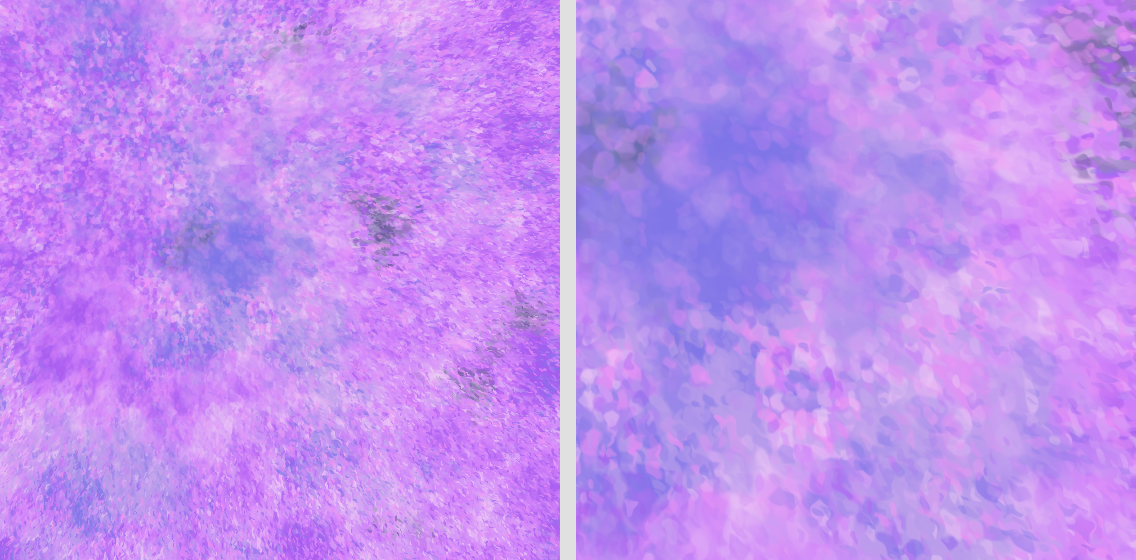
Left, the full canvas; right, a detail of the centre.
Give the GLSL for this background, as a WebGL 1 fragment shader.

```glsl
precision highp float;

uniform vec2 u_resolution;

// Palette
const vec3 PURPLE = vec3(0.66, 0.36, 0.94);
const vec3 ORCHID = vec3(0.82, 0.51, 0.98);
const vec3 LILAC = vec3(0.84, 0.61, 0.97);
const vec3 PALE = vec3(0.93, 0.79, 0.96);
const vec3 PERIWINKLE = vec3(0.50, 0.46, 0.91);
const vec3 MIST = vec3(0.73, 0.62, 0.92);
const vec3 MOSS = vec3(0.43, 0.47, 0.57);
const vec3 PINK = vec3(0.96, 0.58, 0.96);

// Layout and brushwork
const vec2 FOCUS = vec2(0.25, 0.75);   // strokes radiate from here
const float WARP = 0.13;               // raggedness of the colour patches
const float RAGGED = 0.55;             // raggedness of each daub
const float ANGLE_WOBBLE = 1.0;
const float MIN_STRETCH = 1.15;
const float MAX_STRETCH = 2.9;
const float TONE_VARIATION = 1.25;
const float COOL_VARIATION = 1.35;

float hash(vec2 p) {
  vec3 q = fract(p.xyx * 0.1031);
  q += dot(q, q.yzx + 33.33);
  return fract((q.x + q.y) * q.z);
}

vec3 hash3(vec2 p) {
  vec3 q = fract(p.xyx * vec3(0.1031, 0.1030, 0.0973));
  q += dot(q, q.yxz + 33.33);
  return fract((q.xxy + q.yzz) * q.zyx);
}

float noise(vec2 p) {
  vec2 i = floor(p);
  vec2 f = fract(p);
  f = f * f * (3.0 - 2.0 * f);
  return mix(mix(hash(i), hash(i + vec2(1.0, 0.0)), f.x),
             mix(hash(i + vec2(0.0, 1.0)), hash(i + 1.0), f.x), f.y);
}

float fbm(vec2 p) {
  return 0.46 * noise(p) + 0.32 * noise(p * 2.3 + 19.0) + 0.22 * noise(p * 5.1 + 37.0);
}

float blob(vec2 p, vec2 centre, float radius) {
  vec2 d = (p - centre) / radius;
  return exp(-dot(d, d));
}

// Pigment at p; jitter shifts tone, hue and the odd accent.
vec3 pigment(vec2 p, vec3 jitter, float contrast) {
  vec2 q = p + WARP * (vec2(noise(p * 11.0), noise(p * 11.0 + 47.0)) - 0.5);

  float light = blob(q, vec2(0.66, 0.93), 0.13) + 0.5 * blob(q, vec2(0.60, 0.42), 0.12)
              + 0.4 * blob(q, vec2(0.68, 0.25), 0.15);
  float deep = blob(q, vec2(0.18, 0.82), 0.22) + 0.5 * blob(q, vec2(0.08, 0.48), 0.16)
             + 0.6 * blob(q, vec2(0.52, 0.03), 0.15) + 0.8 * smoothstep(0.83, 0.95, q.x);
  float blue = 0.8 * blob(q, vec2(0.28, 0.92), 0.19) + blob(q, vec2(0.45, 0.61), 0.12)
             + 1.2 * blob(q, vec2(0.40, 0.45), 0.12) + 0.9 * blob(q, vec2(0.84, 0.68), 0.08)
             + 0.7 * blob(q, vec2(0.24, 0.14), 0.19);
  float shade = blob(q, vec2(0.70, 0.60), 0.055) + blob(q, vec2(0.92, 0.39), 0.05)
              + blob(q, vec2(0.82, 0.31), 0.05) + 0.7 * blob(q, vec2(0.37, 0.54), 0.045)
              + 0.6 * blob(q, vec2(0.73, 0.08), 0.06) + 0.5 * blob(q, vec2(0.55, 0.94), 0.06);

  float tone = 0.45 + 0.36 * light - 0.22 * deep
             + TONE_VARIATION * (fbm(p * 9.0) - 0.5) + contrast * (jitter.x - 0.5);
  float cool = 0.06 + 0.62 * blue + COOL_VARIATION * (fbm(p * 7.0 + 71.0) - 0.5)
             + 0.8 * contrast * (jitter.y - 0.5);

  vec3 col = mix(PURPLE, ORCHID, smoothstep(0.0, 0.40, tone));
  col = mix(col, LILAC, smoothstep(0.42, 0.66, tone));
  col = mix(col, PALE, smoothstep(0.68, 1.0, tone));
  vec3 cold = mix(PERIWINKLE, MIST, smoothstep(0.05, 0.85, tone));
  col = mix(col, cold, smoothstep(0.12, 0.68, cool));
  col = mix(col, PINK, 0.75 * contrast * smoothstep(0.80, 0.92, jitter.z));
  float mossy = smoothstep(0.0, 0.25, 0.8 * shade - jitter.z);
  return mix(col, MOSS + 0.3 * (jitter.x - 0.5), 0.7 * mossy);
}

// One sheet of overlapping ragged daubs, laid along the radiating flow.
vec3 daubs(vec3 col, vec2 p, float cells, float contrast, float opacity, float softness) {
  vec2 home = floor(p * cells);
  vec2 edge = p * cells * 1.7;
  vec2 ragged = RAGGED * (vec2(noise(edge), noise(edge + 59.0)) - 0.5);
  for (int y = -1; y <= 1; y++) {
    for (int x = -1; x <= 1; x++) {
      vec2 cell = home + vec2(float(x), float(y));
      vec3 place = hash3(cell + cells * 3.0);
      vec3 jitter = hash3(cell + cells * 7.0 + 131.0);
      vec2 centre = (cell + 0.2 + 0.6 * place.xy) / cells;

      vec2 flow = centre - FOCUS;
      float angle = atan(flow.y, flow.x) + ANGLE_WOBBLE * (jitter.y - 0.5);
      vec2 along = vec2(cos(angle), sin(angle));
      float stretch = mix(MIN_STRETCH, MAX_STRETCH, smoothstep(0.15, 0.75, length(flow)));

      vec2 d = (p - centre) * cells + ragged;
      vec2 oval = vec2(dot(d, along), stretch * dot(d, vec2(-along.y, along.x)));
      float radius = mix(0.45, 0.95, place.z);
      float cover = 1.0 - smoothstep(1.0 - softness, 1.0, length(oval) / radius);
      if (cover > 0.0) {
        col = mix(col, pigment(centre, jitter, contrast), cover * opacity);
      }
    }
  }
  return col;
}

void main() {
  vec2 p = gl_FragCoord.xy / min(u_resolution.x, u_resolution.y);
  float far = smoothstep(0.45, 0.70, length(p - FOCUS));
  float busy = smoothstep(0.35, 0.60, fbm(p * 7.0 + 23.0));
  float grain = max(far, blob(p, FOCUS, 0.07));

  // Soft underpainting, then smaller and crisper strokes
  vec3 col = pigment(p, vec3(0.5), 0.0);
  col = daubs(col, p, 15.0, 0.45, 0.55, 0.8);
  col = daubs(col, p, 29.0, 0.70, 0.60, 0.5);
  col = daubs(col, p, 47.0, 0.90, mix(0.40, 0.75, busy), 0.35);
  col = daubs(col, p, 78.0, 1.05, mix(0.25, 0.72, busy), 0.35);
  col = daubs(col, p, 125.0, 1.2, mix(0.15, 0.65, max(0.7 * busy, grain)), 0.45);

  gl_FragColor = vec4(clamp(col, 0.0, 1.0), 1.0);
}
```
